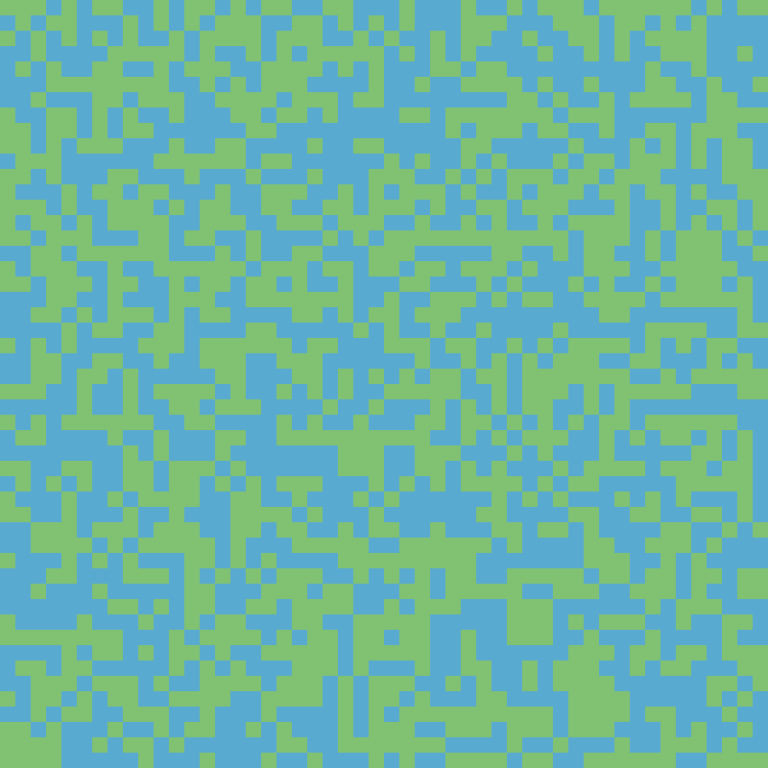
Write a Shadertoy shader that draws this texture.

```glsl
// A square mosaic of flat cells, each one green or blue at random.
// An integer hash picks every cell's colour; the cells on either side of the
// nearest grid lines are blended over one pixel to smooth the edges.

#define CELLS 50.0
#define GREEN_SHARE 0.505
#define EDGE_PIXELS 1.0
#define GREEN vec3(0.504, 0.757, 0.447)
#define BLUE vec3(0.350, 0.668, 0.815)
#define SEED 17u

// Uniform random value from 0 to 1 for an integer cell
float cellHash(vec2 cell) {
    uvec2 q = uvec2(ivec2(cell) + 64);
    uint h = q.x * 73856u + q.y * 40503u * 977u + SEED * 9176u;
    h = (h ^ (h >> 16)) * 73244475u;
    h = (h ^ (h >> 15)) * 739982445u;
    h ^= h >> 16;
    return float(h >> 8) / 16777216.0;
}

// 1 for a green cell, 0 for a blue one
float isGreen(vec2 cell) {
    return step(cellHash(cell), GREEN_SHARE);
}

void mainImage(out vec4 fragColor, in vec2 fragCoord) {
    float cellsPerPixel = CELLS / iResolution.y;
    vec2 p = fragCoord * cellsPerPixel;

    // Nearest grid corner, and how far the pixel lies past its two lines
    vec2 corner = floor(p + 0.5);
    vec2 past = clamp((p - corner) / (EDGE_PIXELS * cellsPerPixel) + 0.5, 0.0, 1.0);

    // Coverage blend of the four cells around that corner
    float lower = mix(isGreen(corner - 1.0), isGreen(corner - vec2(0.0, 1.0)), past.x);
    float upper = mix(isGreen(corner - vec2(1.0, 0.0)), isGreen(corner), past.x);
    float green = mix(lower, upper, past.y);

    fragColor = vec4(mix(BLUE, GREEN, green), 1.0);
}
```
